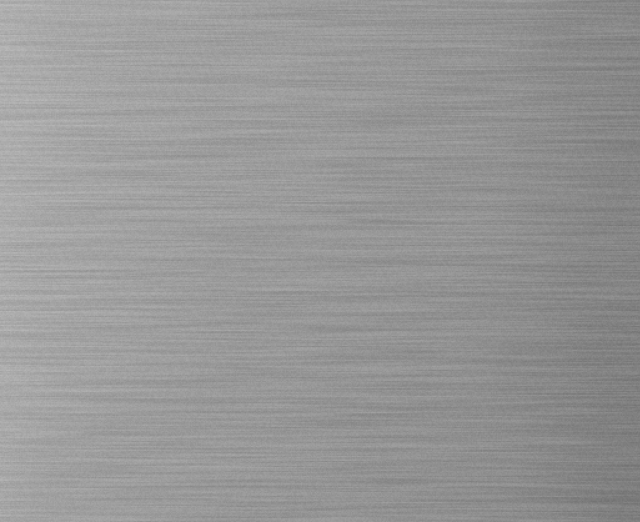
Give the GLSL for this texture, as a WebGL 1 fragment shader.

```glsl
precision highp float;
// Brushed grey metal: hairline horizontal streaks with soft light falling from the left.
uniform vec2 u_resolution;

float hash(vec2 p) {
  return fract(sin(dot(p, vec2(12.9898, 78.233))) * 43758.547);
}

// One brushed line: smooth random tone along x, shifted differently in each row.
float strand(float x, float row) {
  x += 40.0 * hash(vec2(row, 7.0));
  float cell = floor(x);
  float t = smoothstep(0.0, 1.0, x - cell);
  return mix(hash(vec2(cell, row)), hash(vec2(cell + 1.0, row)), t) - 0.5;
}

// Neighbouring lines blended together; density is cells per canvas height.
float streaks(vec2 p, vec2 density) {
  p = p * density + 50.5;
  float row = floor(p.y);
  float t = smoothstep(0.0, 1.0, p.y - row);
  return mix(strand(p.x, row), strand(p.x, row + 1.0), t);
}

// Short soft-edged grains.
float grain(vec2 p) {
  p += 11.5;
  vec2 cell = floor(p);
  vec2 t = smoothstep(0.0, 1.0, p - cell);
  float low = mix(hash(cell), hash(cell + vec2(1.0, 0.0)), t.x);
  float high = mix(hash(cell + vec2(0.0, 1.0)), hash(cell + 1.0), t.x);
  return mix(low, high, t.y) - 0.5;
}

void main() {
  vec2 uv = gl_FragCoord.xy / u_resolution;
  vec2 p = gl_FragCoord.xy / u_resolution.y;

  // Broad lighting, with a brighter left edge and a darker right edge.
  float tone = 0.592 - 0.1 * (uv.x - 0.5) + 0.03 * (uv.y - 0.5);
  tone += 0.03 * exp(-uv.x * 8.0);
  tone -= 0.03 * smoothstep(0.72, 1.0, uv.x);

  // Brush marks: sharp hairlines over longer, fainter ones.
  tone += 0.060 * streaks(p, vec2(9.0, 418.0));
  tone += 0.036 * streaks(p + 3.1, vec2(5.0, 230.0));
  tone += 0.014 * streaks(p + 5.7, vec2(4.0, 80.0));

  // Fine speckle over the brushing.
  tone += 0.046 * grain(p * 418.0);

  gl_FragColor = vec4(vec3(tone), 1.0);
}
```
